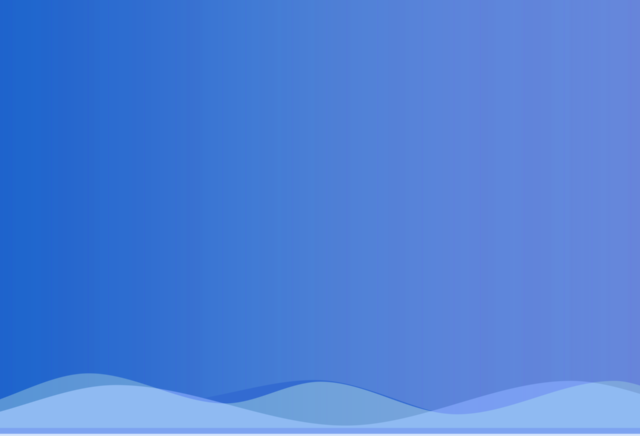
Write a WebGL 1 fragment shader that draws this background.

```glsl
precision highp float;
// Blue horizontal gradient with faint vertical bands above overlapping translucent waves.
uniform vec2 u_resolution;

// Sky gradient, left to right
const vec3 SKY_LEFT = vec3(0.12, 0.39, 0.80);
const vec3 SKY_NEAR_LEFT = vec3(0.18, 0.425, 0.815);
const vec3 SKY_MIDDLE = vec3(0.30, 0.505, 0.84);
const vec3 SKY_NEAR_RIGHT = vec3(0.36, 0.52, 0.855);
const vec3 SKY_RIGHT = vec3(0.40, 0.53, 0.86);

// Waves and footer
const vec3 DEEP_BLUE = vec3(0.20, 0.42, 0.82);
const vec3 TEAL = vec3(0.58, 0.77, 0.87);
const vec3 PERIWINKLE = vec3(0.52, 0.66, 0.99);
const vec3 PALE_BLUE = vec3(0.56, 0.73, 0.95);
const vec3 FOOTER_BLUE = vec3(0.49, 0.64, 0.94);
const vec3 FOOTER_WHITE = vec3(0.84, 0.90, 0.99);
const float TEAL_ALPHA = 0.5;
const float PERIWINKLE_ALPHA = 0.7;
const float FOOTER_TOP = 0.0185;
const float FOOTER_LINE = 0.005;

// Vertical bands
const float BAND_STRENGTH = 0.011;
const float LINE_STRENGTH = 0.016;
const float LINE_WIDTH = 0.0022;
const float LINE_COUNT = 19.0;

float hash(float n) {
  return fract(sin(n * 127.1 + 3.7) * 4375.85);
}

// Eases a profile from its present height to the next crest or trough
float ease(float height, float nextHeight, float x0, float x1, float x) {
  return mix(height, nextHeight, smoothstep(x0, x1, x));
}

float tealHeight(float x) {
  float h = ease(0.0594, 0.1437, -0.078, 0.139, x);
  h = ease(h, 0.0747, 0.139, 0.352, x);
  h = ease(h, 0.1245, 0.352, 0.501, x);
  h = ease(h, 0.0498, 0.501, 0.714, x);
  h = ease(h, 0.1264, 0.714, 0.960, x);
  return ease(h, 0.0766, 0.960, 1.094, x);
}

float periwinkleHeight(float x) {
  float h = ease(0.0345, 0.1169, -0.091, 0.182, x);
  h = ease(h, 0.0239, 0.182, 0.540, x);
  h = ease(h, 0.1264, 0.540, 0.892, x);
  return ease(h, 0.0498, 0.892, 1.146, x);
}

float deepHeight(float x) {
  float h = ease(0.0766, 0.1284, 0.247, 0.492, x);
  return ease(h, 0.0421, 0.492, 0.742, x);
}

// Antialiased coverage below a given height
float below(float height, float y) {
  float pixel = 1.0 / u_resolution.y;
  return smoothstep(-pixel, pixel, height - y);
}

vec3 sky(float x) {
  vec3 color = mix(SKY_LEFT, SKY_NEAR_LEFT, smoothstep(0.0, 0.22, x));
  color = mix(color, SKY_MIDDLE, clamp((x - 0.2) / 0.31, 0.0, 1.0));
  color = mix(color, SKY_NEAR_RIGHT, clamp((x - 0.51) / 0.2, 0.0, 1.0));
  color = mix(color, SKY_RIGHT, clamp((x - 0.71) / 0.29, 0.0, 1.0));

  // Soft-edged columns of three widths
  float tint = 0.0;
  for (int i = 0; i < 3; i++) {
    float layer = float(i);
    float p = x * (13.0 + 11.0 * layer) + 0.37 * layer;
    float cell = floor(p);
    float edge = smoothstep(0.85, 1.0, fract(p));
    float seed = 41.0 * layer;
    tint += mix(hash(cell + seed), hash(cell + 1.0 + seed), edge) - 0.5;
  }
  color += BAND_STRENGTH * tint * vec3(-0.3, 1.0, 0.5);

  // Thin violet lines at uneven spacing
  float p = x * LINE_COUNT;
  float center = (floor(p) + 0.2 + 0.6 * hash(floor(p) + 90.0)) / LINE_COUNT;
  float line = 1.0 - smoothstep(0.0, LINE_WIDTH, abs(x - center));
  return color + LINE_STRENGTH * line * vec3(0.3, -0.7, 0.6);
}

void main() {
  vec2 uv = gl_FragCoord.xy / u_resolution;
  vec3 color = sky(uv.x);

  // Dark wave behind the others
  float deep = below(deepHeight(uv.x), uv.y) * smoothstep(0.28, 0.34, uv.x);
  color = mix(color, DEEP_BLUE, deep * (1.0 - smoothstep(0.70, 0.75, uv.x)));

  // Translucent waves are tinted over the clear sky, and pale where they overlap
  float teal = below(tealHeight(uv.x), uv.y);
  float periwinkle = below(periwinkleHeight(uv.x), uv.y);
  vec3 backdrop = sky(uv.x);
  color = mix(color, mix(backdrop, TEAL, TEAL_ALPHA), teal);
  vec3 periwinkleTint = mix(backdrop, PERIWINKLE, PERIWINKLE_ALPHA);
  color = mix(color, mix(periwinkleTint, PALE_BLUE, teal), periwinkle);

  // Footer bar and bright bottom line
  color = mix(color, FOOTER_BLUE, below(FOOTER_TOP, uv.y));
  color = mix(color, FOOTER_WHITE, below(FOOTER_LINE, uv.y));

  gl_FragColor = vec4(color, 1.0);
}
```
